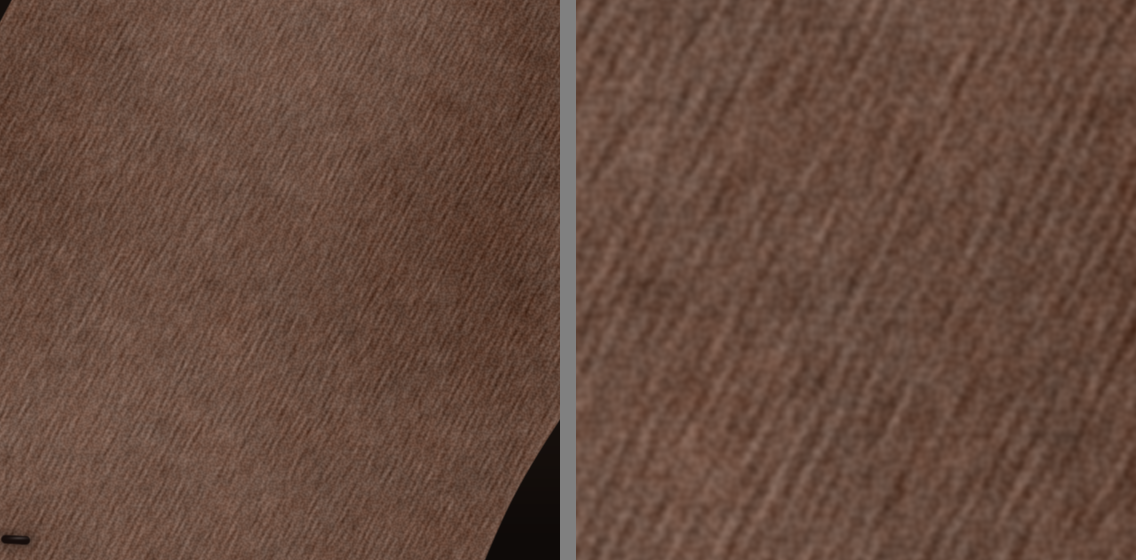
Left, the full canvas; right, a detail of the centre.
Reproduce this texture procedurally as a Shadertoy shader.

```glsl
#define RIB_COUNT 86.0
#define DASH_COUNT 27.0
#define GRAIN_COUNT 210.0
#define SLANT 1.085
#define RIB_STRENGTH 0.047
#define DASH_STRENGTH 0.085
#define GRAIN_STRENGTH 0.075
#define CLOTH vec3(0.400, 0.290, 0.238)
#define SHADOW vec3(0.060, 0.042, 0.034)
#define THREAD vec3(0.085, 0.050, 0.042)

vec2 hashGradient(vec2 cell) {
    vec3 p = fract(cell.xyx * vec3(0.1031, 0.1030, 0.0973));
    p += dot(p, p.yzx + 33.33);
    float angle = 6.28318 * fract((p.x + p.y) * p.z);
    return vec2(cos(angle), sin(angle));
}

// Gradient noise, roughly -0.7 to 0.7
float gradientNoise(vec2 p) {
    vec2 i = floor(p), f = fract(p);
    vec2 w = f * f * f * (f * (f * 6.0 - 15.0) + 10.0);
    vec2 e = vec2(0.0, 1.0);
    float bottom = mix(dot(hashGradient(i), f),
                       dot(hashGradient(i + e.yx), f - e.yx), w.x);
    float top = mix(dot(hashGradient(i + e.xy), f - e.xy),
                    dot(hashGradient(i + e.yy), f - e.yy), w.x);
    return mix(bottom, top, w.y);
}

float cloud(vec2 p) {
    float sum = 0.0, amplitude = 1.0;
    for (int octave = 0; octave < 3; octave++) {
        sum += amplitude * gradientNoise(p);
        p = p * 2.1 + 17.3;
        amplitude *= 0.55;
    }
    return sum;
}

float glow(vec2 p, vec2 center, vec2 size) {
    vec2 d = (p - center) / size;
    return exp(-dot(d, d));
}

float capsule(vec2 p, vec2 a, vec2 b, float radius) {
    vec2 pa = p - a, ba = b - a;
    return length(pa - ba * clamp(dot(pa, ba) / dot(ba, ba), 0.0, 1.0)) - radius;
}

// Slanted broken ribs of the weave
float weave(vec2 uv) {
    vec2 along = vec2(cos(SLANT), sin(SLANT));
    vec2 q = vec2(dot(uv, vec2(along.y, -along.x)), dot(uv, along)) + 3.0;
    float wobble = gradientNoise(q * vec2(22.0, 9.0)) * 2.2;
    float rib = sin(6.28318 * q.x * RIB_COUNT + wobble);
    float presence = 0.5 + 0.9 * gradientNoise(q * vec2(RIB_COUNT * 0.8, DASH_COUNT));
    float dash = gradientNoise(q * vec2(RIB_COUNT * 1.6, DASH_COUNT) + 41.0);
    return RIB_STRENGTH * rib * presence + DASH_STRENGTH * dash;
}

// Broad light and shade over the cloth
float shading(vec2 uv) {
    float s = 0.045 * glow(uv, vec2(0.52, 0.95), vec2(0.30, 0.32));
    s += 0.040 * glow(uv, vec2(0.18, 0.18), vec2(0.40, 0.34));
    s -= 0.050 * glow(uv, vec2(0.82, 0.54), vec2(0.24, 0.30));
    s -= 0.035 * glow(uv, vec2(0.00, 0.78), vec2(0.14, 0.24));
    s -= 0.035 * glow(uv, vec2(1.00, 0.90), vec2(0.18, 0.25));
    return s + 0.028 * cloud(uv * 6.0 + 5.0);
}

void mainImage(out vec4 fragColor, in vec2 fragCoord) {
    vec2 uv = fragCoord / iResolution.xy;
    float blur = 1.2 / min(iResolution.x, iResolution.y);

    // Cloth with warm and olive flecks
    float grain = gradientNoise(uv * GRAIN_COUNT)
                + 0.6 * gradientNoise(uv * GRAIN_COUNT * 0.53 + 9.0);
    float light = shading(uv) + weave(uv) + GRAIN_STRENGTH * grain;
    float tint = cloud(uv * 11.0) + 1.3 * gradientNoise(uv * 90.0 + 23.0);
    vec3 color = CLOTH + light + tint * vec3(0.012, -0.004, -0.010);

    // Dark gaps beyond the cloth's slanted edges
    float bow = 0.008 * sin(uv.y * 12.5);
    float rightGap = dot(uv - vec2(0.866, 0.0), vec2(0.882, -0.471)) + bow;
    float leftGap = dot(uv - vec2(0.021, 1.0), vec2(-0.882, 0.471));
    float gap = max(rightGap, leftGap);
    color += 0.035 * exp(-abs(gap + 0.006) * 160.0);
    vec3 gapColor = SHADOW * (0.9 + 0.5 * smoothstep(0.0, 0.25, uv.y));
    color = mix(color, gapColor, smoothstep(-blur, blur, gap));

    // Short thread end with a soft shadow and a dull highlight
    float thread = capsule(uv, vec2(0.010, 0.037), vec2(0.046, 0.035), 0.0075);
    color *= 1.0 - 0.3 * exp(-max(thread, 0.0) * 90.0);
    float sheen = glow(uv, vec2(0.034, 0.039), vec2(0.014, 0.0025));
    color = mix(color, THREAD + 0.16 * sheen, smoothstep(blur, -blur, thread));

    fragColor = vec4(clamp(color, 0.0, 1.0), 1.0);
}
```
